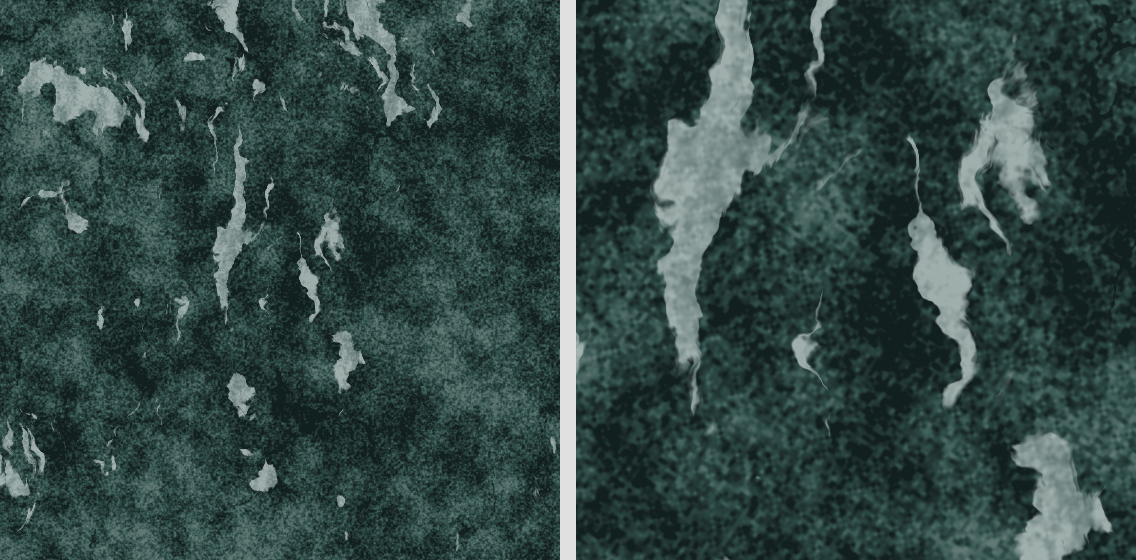
Left: the whole. Right: its middle third, enlarged.
Write a WebGL 1 fragment shader that draws this texture.

```glsl
precision highp float;
// Dark green marble: mottled grain, fine black cracks and torn, mostly upright white veins.

uniform vec2 u_resolution;

const vec3 BLACK_GREEN = vec3(0.07, 0.12, 0.12);
const vec3 DEEP_GREEN = vec3(0.13, 0.21, 0.20);
const vec3 MID_GREEN = vec3(0.17, 0.28, 0.27);
const vec3 LIGHT_GREEN = vec3(0.25, 0.37, 0.35);
const vec3 GREY_GREEN = vec3(0.38, 0.47, 0.46);
const vec3 PALE_VEIN = vec3(0.65, 0.71, 0.70);

float hash(vec2 cell) {
  vec3 h = fract(cell.xyx * 0.1031);
  h += dot(h, h.yzx + 33.33);
  return fract((h.x + h.y) * h.z);
}

float noise(vec2 p) {
  vec2 cell = floor(p);
  vec2 f = fract(p);
  f = f * f * (3.0 - 2.0 * f);
  float low = mix(hash(cell), hash(cell + vec2(1.0, 0.0)), f.x);
  float high = mix(hash(cell + vec2(0.0, 1.0)), hash(cell + 1.0), f.x);
  return mix(low, high, f.y);
}

float fbm(vec2 p) {
  float sum = 0.0;
  float weight = 0.516;
  for (int i = 0; i < 5; i++) {
    sum += weight * noise(p);
    p = p * 2.03 + vec2(17.3, 9.1);
    weight *= 0.5;
  }
  return sum;
}

vec2 turn(vec2 p, float angle) {
  float c = cos(angle);
  float s = sin(angle);
  return vec2(c * p.x - s * p.y, s * p.x + c * p.y);
}

// Offset that bends straight noise contours into wandering ones.
vec2 warp(vec2 p, float scale, float amount) {
  return amount * (vec2(fbm(p * scale + 31.0), fbm(p * scale + 77.0)) - 0.5);
}

// Distance, in noise units, to the middle contour of a noise field.
float ridge(vec2 p) {
  return abs(noise(p) - 0.5);
}

// Coverage of a torn band that follows a ridge; tear shifts its edges.
float tornBand(vec2 p, float width, float tear) {
  return smoothstep(-0.012, 0.022, width - ridge(p) + tear);
}

// Green ramp over a tone with zero mean and unit spread.
vec3 stoneColor(float tone) {
  vec3 color = mix(BLACK_GREEN, DEEP_GREEN, clamp((tone + 1.6) / 1.0, 0.0, 1.0));
  color = mix(color, MID_GREEN, clamp((tone + 0.6) / 0.8, 0.0, 1.0));
  color = mix(color, LIGHT_GREEN, clamp((tone - 0.2) / 0.8, 0.0, 1.0));
  return mix(color, GREY_GREEN, clamp((tone - 1.0) / 1.4, 0.0, 1.0));
}

// Thin jagged fissures, present only in patches.
float cracks(vec2 p) {
  vec2 bent = p + warp(p, 22.0, 0.07);
  float line = 1.0 - smoothstep(0.006, 0.034, ridge(bent * vec2(13.0, 6.0) + 5.0));
  return line * smoothstep(0.48, 0.66, fbm(p * 9.0 + 53.0));
}

float veins(vec2 p) {
  vec2 bent = p + warp(p, 5.0, 0.16) + warp(p, 24.0, 0.035);
  float tear = 0.4 * (fbm(bent * vec2(42.0, 17.0) + 11.0) - 0.5);
  float lean = 0.25 * (p.y - p.x);
  float region = smoothstep(0.37, 0.61, fbm(p * vec2(5.0, 3.5) + 41.0) + lean);
  float trunks = tornBand(bent * vec2(6.0, 1.7) + 3.0, mix(-0.16, 0.045, region), tear);
  float threads = tornBand(bent * vec2(15.0, 6.0) + 23.0, mix(-0.16, -0.02, region), tear);
  return max(trunks, threads);
}

void main() {
  vec2 p = gl_FragCoord.xy / u_resolution.y;

  // Stone body: broad clouds, crumbly mottling and fine grain.
  float grain = 0.5 * (noise(p * 230.0) + noise(turn(p, 0.6) * 390.0)) - 0.5;
  float clouds = fbm(turn(p, 0.5) * 4.0 + 7.0) - 0.5;
  float mottle = fbm(turn(p, 1.1) * 24.0 + 19.0) - 0.5;
  float tone = 3.4 * clouds + 4.4 * mottle + 4.2 * grain;
  vec3 color = stoneColor(tone - 1.5 * cracks(p));

  // Veins: streaked and slightly grainy.
  float streak = fbm(p * vec2(60.0, 24.0) + 61.0) - 0.5;
  float paleness = clamp(0.76 + 1.6 * streak + 0.9 * grain, 0.0, 1.0);
  color = mix(color, mix(GREY_GREEN, PALE_VEIN, paleness), 0.95 * veins(p));

  gl_FragColor = vec4(color, 1.0);
}
```
